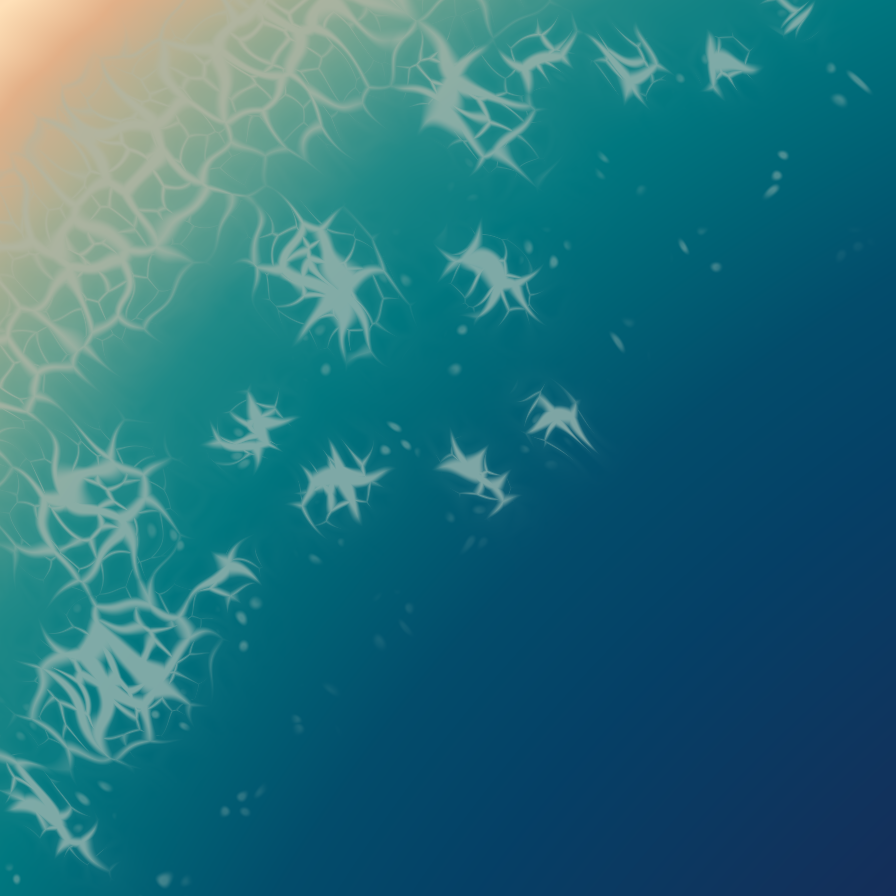
This background is drawn by a Shadertoy shader. Its source:

```glsl
vec2 hash2(vec2 cell) {
    return fract(sin(vec2(dot(cell, vec2(127.1, 311.7)), dot(cell, vec2(269.5, 183.3)))) * 4375.85);
}

// Nearest and second nearest cell distances
vec2 cellular(vec2 p) {
    vec2 base = floor(p), nearest = vec2(8.0);
    for (int j = -1; j <= 1; j++)
    for (int i = -1; i <= 1; i++) {
        vec2 cell = base + vec2(i, j);
        float d = length(cell + 0.1 + 0.8 * hash2(cell) - p);
        nearest = d < nearest.x ? vec2(d, nearest.x) : vec2(nearest.x, min(nearest.y, d));
    }
    return nearest;
}

vec2 sineWarp(vec2 p) {
    vec2 w = sin(p.yx * 19.0 + vec2(0.4, 2.1)) * 0.014;
    w += sin(p.yx * 43.0 + p * 17.0 + vec2(1.7, 4.2)) * 0.008;
    return w + sin(p.yx * 91.0 - p * 37.0) * 0.004;
}

// Soft patch stretched along the falling diagonal
float patchAt(vec2 p, vec2 centre, float along, float across) {
    vec2 d = p - centre;
    vec2 q = vec2(d.x + d.y, d.y - d.x) * 0.707 / vec2(along, across);
    return exp(-dot(q, q));
}

float ramp(float a, float b, float x) {
    return clamp((x - a) / (b - a), 0.0, 1.0);
}

// Sand, shallows and deep water
vec3 seaColor(float depth) {
    vec3 c = mix(vec3(1.0, 0.88, 0.72), vec3(0.89, 0.69, 0.53), ramp(0.01, 0.065, depth));
    c = mix(c, vec3(0.70, 0.69, 0.57), ramp(0.065, 0.13, depth));
    c = mix(c, vec3(0.40, 0.63, 0.56), ramp(0.13, 0.22, depth));
    c = mix(c, vec3(0.12, 0.54, 0.53), ramp(0.22, 0.30, depth));
    c = mix(c, vec3(0.00, 0.47, 0.50), ramp(0.30, 0.40, depth));
    c = mix(c, vec3(0.00, 0.39, 0.46), ramp(0.40, 0.50, depth));
    c = mix(c, vec3(0.01, 0.30, 0.42), ramp(0.50, 0.61, depth));
    c = mix(c, vec3(0.02, 0.25, 0.40), ramp(0.61, 0.74, depth));
    return mix(c, vec3(0.08, 0.18, 0.35), ramp(0.74, 1.0, depth));
}

// How much foam each region holds
float foamCover(vec2 p, float depth) {
    float shore = smoothstep(0.04, 0.13, depth) * smoothstep(0.34, 0.17, depth);
    float clumps = 0.5 + 0.5 * sin(p.x * 23.0 + 2.0 * sin(p.y * 13.0)) * sin(p.y * 21.0 + 1.0);
    float cover = shore * (0.45 + 0.35 * clumps);

    // Broad rafts
    cover = max(cover, 0.95 * patchAt(p, vec2(0.36, 0.31), 0.10, 0.065));
    cover = max(cover, 0.90 * patchAt(p, vec2(0.52, 0.11), 0.11, 0.055));
    cover = max(cover, 1.10 * patchAt(p, vec2(0.13, 0.75), 0.08, 0.11));
    cover = max(cover, 0.85 * patchAt(p, vec2(0.10, 0.57), 0.10, 0.10));

    // Drifting fragments
    cover = max(cover, 0.95 * patchAt(p, vec2(0.28, 0.48), 0.035, 0.055));
    cover = max(cover, 1.05 * patchAt(p, vec2(0.38, 0.54), 0.040, 0.055));
    cover = max(cover, 0.90 * patchAt(p, vec2(0.55, 0.31), 0.065, 0.045));
    cover = max(cover, 0.95 * patchAt(p, vec2(0.62, 0.47), 0.050, 0.030));
    cover = max(cover, 0.85 * patchAt(p, vec2(0.53, 0.53), 0.055, 0.030));
    cover = max(cover, 0.85 * patchAt(p, vec2(0.25, 0.65), 0.030, 0.055));
    cover = max(cover, 0.90 * patchAt(p, vec2(0.60, 0.06), 0.035, 0.050));
    cover = max(cover, 0.90 * patchAt(p, vec2(0.70, 0.07), 0.050, 0.035));
    cover = max(cover, 0.90 * patchAt(p, vec2(0.81, 0.07), 0.035, 0.035));
    cover = max(cover, 0.80 * patchAt(p, vec2(0.88, 0.01), 0.045, 0.025));
    return max(cover, 0.95 * patchAt(p, vec2(0.05, 0.90), 0.090, 0.030));
}

void mainImage(out vec4 fragColor, in vec2 fragCoord) {
    vec2 p = fragCoord / iResolution.xy;
    p.y = 1.0 - p.y;
    float skew = p.x - p.y;
    float depth = 0.5 * (p.x + p.y) - 0.09 * skew * skew;
    vec2 warped = p + sineWarp(p);
    vec3 color = seaColor(depth + 0.3 * (warped.x - p.x) * smoothstep(0.5, 0.1, depth));

    // Broken foam web from two sizes of cells
    vec2 flow = vec2(warped.x + warped.y, 1.3 * (warped.y - warped.x)) * 0.707;
    vec2 coarse = cellular(flow * 14.0);
    vec2 fine = cellular(flow * 25.0 + 7.3);
    float cover = foamCover(p, depth);
    float edge = min(coarse.y - coarse.x, 0.10 + 0.9 * (fine.y - fine.x));
    float foam = smoothstep(-0.04, 0.24, cover * 0.42 - edge);
    foam *= smoothstep(0.12, 0.42, cover);

    // Thin veil and stray flecks
    foam = max(foam, 0.22 * cover * smoothstep(0.6, 0.1, edge));
    float drift = smoothstep(0.30, 0.42, depth) * smoothstep(0.60, 0.50, depth);
    float gate = smoothstep(0.35, 0.8, sin(p.x * 37.0 + 1.0) * sin(p.y * 31.0 + 2.0));
    foam = max(foam, 0.6 * drift * gate * smoothstep(0.25, 0.06, fine.x));

    vec3 foamColor = mix(vec3(0.70, 0.71, 0.63), vec3(0.58, 0.70, 0.68), smoothstep(0.1, 0.4, depth));
    color = mix(color, foamColor, 0.85 * foam);
    fragColor = vec4(color, 1.0);
}
```
